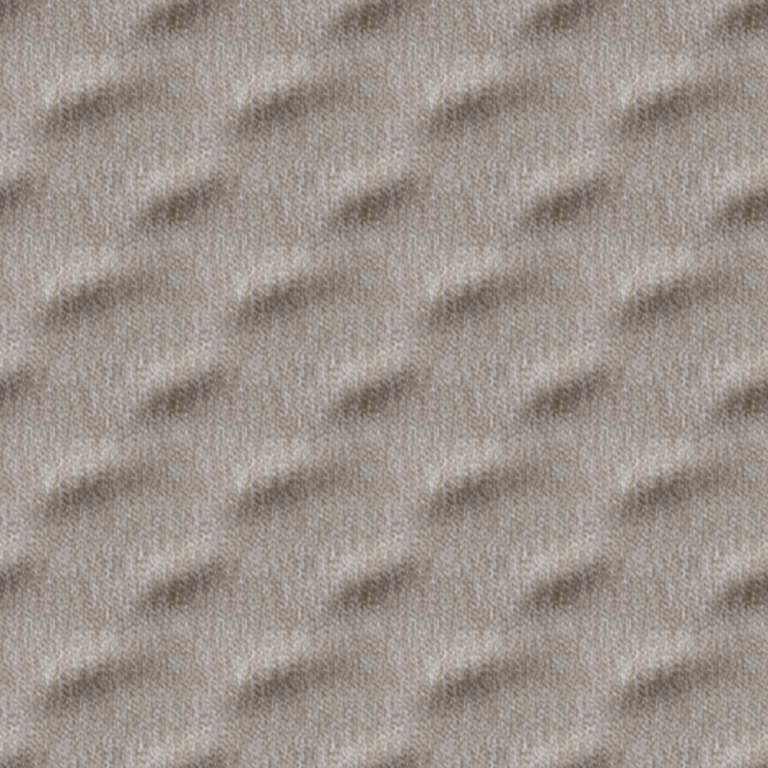
A Shadertoy shader for this texture:

```glsl
// Undyed woven twill cloth with slanting soft folds, in a seamless 4 by 4 repeat.

#define REPEATS 4.0                   // tiles across and down
#define TWILL vec2(24.0, 32.0)        // diagonal ribs per tile, along x and y
#define WARP 40.0                     // upright threads per tile
#define FOLD_ANGLE 0.43               // slope of the folds, radians
#define FOLD_LENGTH 0.25              // reach of a fold, in tiles
#define FOLD_DARK 0.58                // depth of the hollow
#define FOLD_LIGHT 0.30               // strength of the lit crest
#define BASE_TONE 0.64
#define SHADE_COLOR vec3(0.42, 0.38, 0.34)
#define LIGHT_COLOR vec3(0.74, 0.71, 0.69)

const float TAU = 6.2831853;

float hash(vec2 p) {
    vec3 q = fract(p.xyx * vec3(0.1031, 0.1030, 0.0973));
    q += dot(q, q.yzx + 33.33);
    return fract((q.x + q.y) * q.z);
}

// Slope of one lattice corner, wrapped to the period
float corner(vec2 cell, vec2 offset, vec2 period, float seed) {
    float a = TAU * hash(mod(cell, period) + seed);
    return dot(vec2(cos(a), sin(a)), offset);
}

// Gradient noise over one tile that wraps at its borders
float noise(vec2 tile, vec2 period, float seed) {
    vec2 p = tile * period, i = floor(p), f = p - i;
    vec2 u = f * f * f * (f * (f * 6.0 - 15.0) + 10.0);
    vec2 e = vec2(1.0, 0.0);
    return mix(
        mix(corner(i, f, period, seed), corner(i + e, f - e, period, seed), u.x),
        mix(corner(i + e.yx, f - e.yx, period, seed),
            corner(i + 1.0, f - 1.0, period, seed), u.x), u.y);
}

float bump(float x, float width) {
    x /= width;
    return exp(-x * x);
}

// One fold: a dark hollow under a lit crest
float fold(vec2 d) {
    float c = cos(FOLD_ANGLE), s = sin(FOLD_ANGLE);
    float along = c * d.x + s * d.y;
    float across = c * d.y - s * d.x + 0.25 * along * along;
    float hollow = bump(across, across > 0.0 ? 0.075 : 0.11) * bump(along, FOLD_LENGTH);
    float crest = bump(across - 0.16, 0.085) * bump(along - 0.04, FOLD_LENGTH);
    return FOLD_LIGHT * crest - FOLD_DARK * hollow;
}

// Folds and broad shading, summed with the neighbouring tiles
float drape(vec2 tile) {
    float tone = 0.0;
    for (int y = -1; y <= 1; y++)
    for (int x = -1; x <= 1; x++) {
        vec2 p = tile - vec2(x, y);
        tone += fold(p - vec2(0.45, 0.43)) + fold(p - vec2(0.95, 0.94));
        tone += 0.12 * bump(length(p - vec2(0.10, 0.58)), 0.15);
        tone -= 0.14 * bump(length(p - vec2(0.86, 0.54)), 0.15);
    }
    return tone;
}

// Diagonal ribs broken by the warp, fading when too fine to resolve
float weave(vec2 tile, float pixel) {
    float wobble = 0.25 * noise(tile, vec2(12.0), 71.0);
    float rib = sin(TAU * (dot(tile, TWILL) + wobble));
    float warp = cos(TAU * WARP * tile.x);
    float fade = 1.0 - smoothstep(0.35, 0.7, WARP * pixel);
    return rib * (0.65 + 0.35 * warp) * fade;
}

void mainImage(out vec4 fragColor, in vec2 fragCoord) {
    vec2 tile = fract(fragCoord / iResolution.xy * REPEATS);
    float pixel = REPEATS / min(iResolution.x, iResolution.y);

    // Thread irregularities: upright streaks, fine grain and pale slubs
    float streak = noise(tile, vec2(40.0, 5.0), 11.0)
                 + 0.6 * noise(tile, vec2(56.0, 14.0), 23.0);
    float grain = noise(tile, vec2(58.0, 46.0), 37.0);
    float slub = smoothstep(0.3, 0.6, noise(tile, vec2(44.0, 22.0), 53.0));
    float cloud = noise(tile, vec2(5.0), 91.0);

    float tone = BASE_TONE + drape(tile);
    tone += 0.13 * weave(tile, pixel) + 0.48 * grain;
    tone += 0.28 * streak + 0.25 * slub + 0.16 * cloud;

    // Cool and warm threads tint the cloth slightly
    vec3 color = mix(SHADE_COLOR, LIGHT_COLOR, clamp(tone, -0.25, 1.25));
    color += vec3(-0.012, 0.0, 0.025) * (streak + 0.5 * cloud);
    fragColor = vec4(color, 1.0);
}
```
